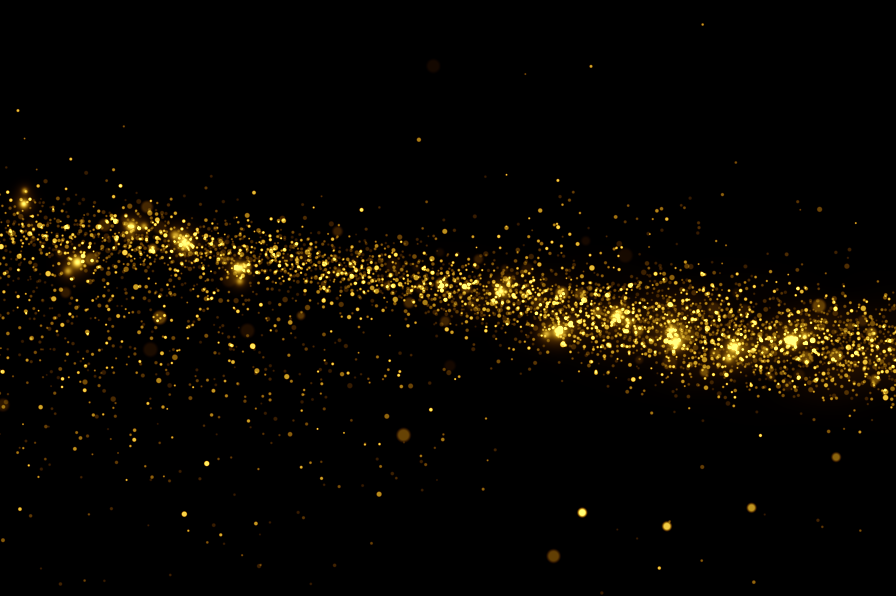
Give the GLSL for this background, as a WebGL 2 fragment shader.

```glsl
#version 300 es
precision highp float;
// A drifting stream of golden glitter with soft bokeh and flares on black.
uniform vec2 u_resolution;
out vec4 outColor;

vec3 hash3(vec2 cell, float seed) {
  vec3 q = fract(vec3(cell.xyx + seed * 17.3) * vec3(0.1031, 0.1030, 0.0973));
  q += dot(q, q.yxz + 33.33);
  return fract((q.xxy + q.yzz) * q.zyx);
}

// Height of the stream's spine.
float spine(float x) {
  return 0.61 - 0.13 * x + 0.02 * sin(4.0 * x);
}

// Dense core of the stream, thicker and fuller to the right.
float core(vec2 p) {
  float width = mix(0.036, 0.066, smoothstep(0.55, 1.2, p.x));
  float d = (p.y - spine(p.x)) / width;
  return exp(-d * d) * mix(0.5, 1.0, smoothstep(0.1, 0.45, p.x));
}

// Chance of finding a grain: core, falling dust at left, rising dust at right.
float density(vec2 p) {
  float d = p.y - spine(p.x);
  float reach = d < 0.0 ? 0.26 : 0.07;
  float falling = 0.23 * exp(-d * d / (reach * reach)) * (1.0 - smoothstep(0.15, 1.0, p.x));
  float side = (p.x - 1.08) / 0.28;
  float rising = 0.28 * exp(-side * side - pow(abs(d) / 0.12, 2.0)) * step(0.0, d);
  float stray = 0.003 * (1.0 - smoothstep(0.1, 0.25, d));
  return 0.95 * core(p) + falling + rising + stray;
}

float disc(vec2 offset, float radius, float blur) {
  return 1.0 - smoothstep(radius - blur, radius + blur, length(offset));
}

// Cellular scatter: one jittered grain per cell, kept where the stream is dense.
float grains(vec2 p, float cell, float radius, float blur, float seed) {
  float light = 0.0;
  vec2 home = floor(p / cell);
  for (int j = -1; j <= 1; j++) {
    for (int i = -1; i <= 1; i++) {
      vec2 id = home + vec2(i, j);
      vec3 place = hash3(id + 50.0, seed);
      vec3 look = hash3(id + 90.0, seed + 3.0);
      vec2 center = (id + place.xy) * cell;
      float kept = step(place.z, density(center));
      float size = radius * mix(0.6, 1.25, look.x);
      light += kept * disc(p - center, size, blur) * mix(0.2, 1.1, look.y * look.y);
    }
  }
  return light;
}

// Bright heart with a soft halo.
float flare(vec2 offset, float radius) {
  float d = length(offset) / radius;
  return 0.95 * exp(-d * d) + 0.22 * exp(-d * d * 0.16);
}

// Brightness to amber, gold and pale yellow.
vec3 gold(float b) {
  b = min(b, 1.2);
  return vec3(b, 0.85 * pow(b, 1.3), 0.3 * b * b * b);
}

void main() {
  vec2 p = gl_FragCoord.xy / u_resolution.y;
  float edge = max(0.0014, 0.6 / u_resolution.y);

  // Two fine layers and one medium layer of glitter, then large dim bokeh
  float light = grains(p, 0.0085, 0.0023, edge, 1.0);
  light += grains(p, 0.0110, 0.0027, edge, 7.0);
  light += grains(p, 0.0170, 0.0038, edge, 2.0);
  light += 0.4 * grains(p, 0.0450, 0.0095, 0.0035, 5.0);

  // Uneven warm haze inside the stream
  float ripple = 0.5 + 0.25 * sin(p.x * 31.0 + 3.0 * sin(p.y * 23.0)) + 0.25 * sin(p.y * 47.0 - p.x * 19.0);
  light += (0.04 + 0.16 * ripple) * core(p) * smoothstep(0.5, 1.15, p.x);

  // Flares in two groups, weaving about the spine
  for (int i = 0; i < 11; i++) {
    float n = float(i);
    bool left = i < 5;
    float x = left ? 0.04 + 0.09 * n : 0.84 + 0.098 * (n - 5.0);
    float sway = cos(2.6 * n) * (left ? 0.05 : 0.025) - (left ? 0.0 : 0.008);
    vec2 center = vec2(x, spine(x) + sway);
    float radius = 0.007 + 0.004 * fract(n * 0.618);
    light += flare(p - center, radius);
    // Smaller companion beside each flare
    vec2 shift = 0.022 * vec2(cos(n * 2.4 + 1.5), sin(n * 2.4 + 1.5));
    light += 0.6 * flare(p - center - shift, radius * 0.7);
  }

  // Stray sparks curving below the stream
  for (int i = 0; i < 4; i++) {
    float n = float(i);
    vec2 center = vec2(0.977 + 0.142 * n, 0.14 - 0.05 * n + 0.027 * n * n);
    light += (1.15 - 0.2 * n) * disc(p - center, 0.007, 0.003);
  }

  outColor = vec4(gold(light), 1.0);
}
```
